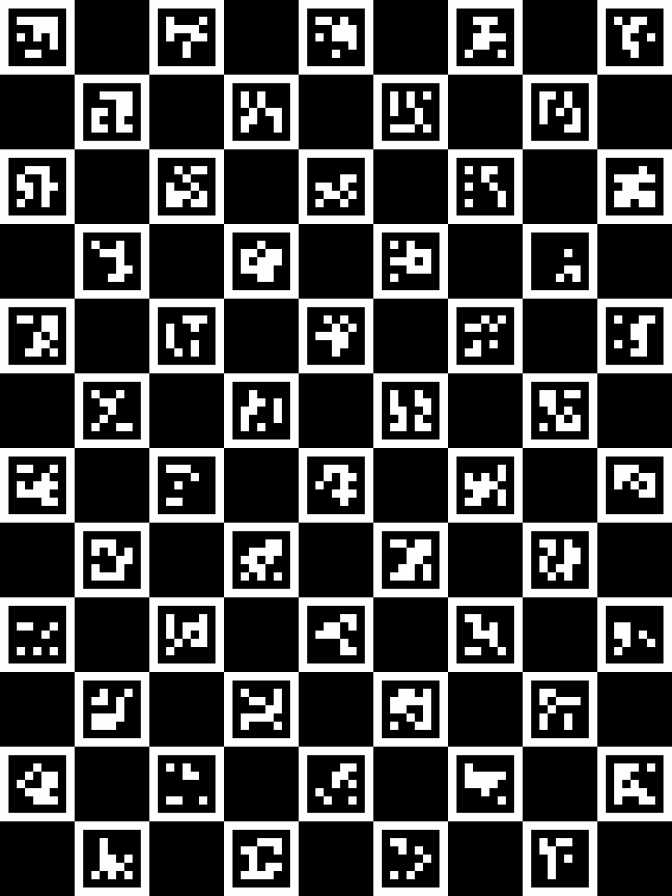
This pattern is drawn by a WebGL 2 fragment shader. Its source:

```glsl
#version 300 es
precision highp float;
// Calibration board: a checkerboard whose white squares each hold a black
// marker with a 5 x 5 field of hashed bits. Every edge is box filtered by
// blending the four nearest modules over one pixel.

uniform vec2 u_resolution;
out vec4 outColor;

const vec2 GRID = vec2(9.0, 12.0);     // squares across and down
const float MARKER_SIZE = 0.772;       // marker side, in squares
const float BITS = 5.0;                // bits along a marker side
const float BORDER = 1.0;              // black frame, in modules
const float BIT_DENSITY = 0.46;        // share of white bits
const uint SEED = 29u;
const vec3 INK = vec3(0.0);
const vec3 PAPER = vec3(0.995);

// Integer hash of a bit position within a square, in 0..1
float hash(vec2 square, vec2 bit) {
  uvec2 s = uvec2(square);
  uvec2 b = uvec2(bit);
  uint h = s.x + 16u * s.y + 256u * b.x + 2048u * b.y + SEED * 65536u;
  h = (h ^ (h >> 16)) * 0x7feb352du;
  h = (h ^ (h >> 15)) * 0x846ca68bu;
  h ^= h >> 16;
  return float(h >> 8) / 16777216.0;
}

// 1 for a white square, 0 for a black one; the lower left is black
float checker(vec2 square) {
  return mod(square.x + square.y, 2.0);
}

// 1 for a white module: paper outside the marker, or a set bit inside
float module(vec2 square, vec2 index) {
  vec2 last = vec2(BITS + 2.0 * BORDER - 1.0);
  if (any(lessThan(index, vec2(0.0))) || any(greaterThan(index, last))) return 1.0;
  vec2 bit = index - BORDER;
  if (any(lessThan(bit, vec2(0.0))) || any(greaterThanEqual(bit, vec2(BITS)))) return 0.0;
  return step(hash(square, bit), BIT_DENSITY);
}

// Blend weights towards the next cell, ramping over one pixel at the edge
vec2 edgeBlend(vec2 p, vec2 pixel) {
  return clamp((fract(p) - 0.5) / pixel + 0.5, 0.0, 1.0);
}

float blend(float a, float b, float c, float d, vec2 w) {
  return mix(mix(a, b, w.x), mix(c, d, w.x), w.y);
}

void main() {
  vec2 p = gl_FragCoord.xy / u_resolution * GRID;
  vec2 pixel = GRID / u_resolution;
  vec2 square = floor(p);
  vec2 right = vec2(1.0, 0.0);
  vec2 up = vec2(0.0, 1.0);

  // Checkerboard
  vec2 q = p - 0.5;
  vec2 c = floor(q);
  float board = blend(checker(c), checker(c + right),
                      checker(c + up), checker(c + 1.0), edgeBlend(q, pixel));

  // Marker centred in the square, measured in modules
  float side = BITS + 2.0 * BORDER;
  float scale = side / MARKER_SIZE;
  vec2 m = (fract(p) - 0.5) * scale + 0.5 * side - 0.5;
  vec2 i = floor(m);
  float marker = blend(module(square, i), module(square, i + right),
                       module(square, i + up), module(square, i + 1.0),
                       edgeBlend(m, pixel * scale));

  outColor = vec4(mix(INK, PAPER, board * marker), 1.0);
}
```
